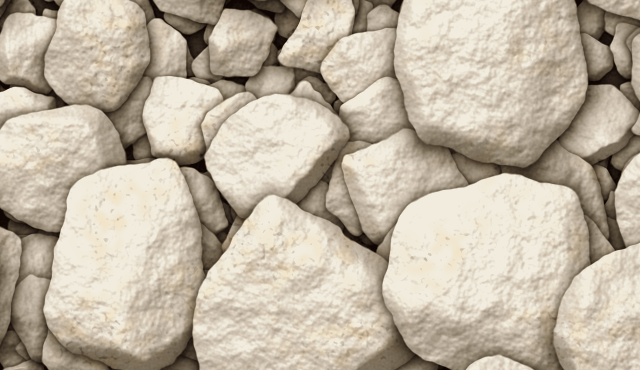
Reproduce this texture procedurally as a Shadertoy shader.

```glsl
const float TAU = 6.2831853;
const vec3 LIGHT = vec3(-0.30, 0.52, 0.80);

struct Rock { float dist; vec2 slope; };

vec2 hash2(vec2 p) {
    vec3 a = fract(p.xyx * vec3(0.1031, 0.1030, 0.0973));
    a += dot(a, a.yzx + 33.33);
    return fract((a.xx + a.yz) * a.zy);
}

float gradientNoise(vec2 p) {
    vec2 i = floor(p), f = fract(p);
    vec2 u = f * f * f * (f * (f * 6.0 - 15.0) + 10.0);
    vec2 e = vec2(0.0, 1.0);
    float a = dot(hash2(i) * 2.0 - 1.0, f);
    float b = dot(hash2(i + e.yx) * 2.0 - 1.0, f - e.yx);
    float c = dot(hash2(i + e.xy) * 2.0 - 1.0, f - e.xy);
    float d = dot(hash2(i + e.yy) * 2.0 - 1.0, f - e.yy);
    return mix(mix(a, b, u.x), mix(c, d, u.x), u.y);
}

float fbm(vec2 p) {
    float sum = 0.0, gain = 1.0;
    for (int i = 0; i < 4; i++) {
        sum += gain * gradientNoise(p);
        p = mat2(1.6, 1.2, -1.2, 1.6) * p + 7.3;
        gain *= 0.52;
    }
    return sum;
}

vec2 reliefSlope(vec2 p, float frequency, float depth) {
    vec2 e = vec2(0.0025, 0.0);
    float h = fbm(p * frequency);
    vec2 ahead = vec2(fbm((p + e.xy) * frequency), fbm((p + e.yx) * frequency));
    return depth * (h - ahead) / e.x;
}

// Rounded polygon outline with bevelled sides and a broken, faceted top
Rock chippedRock(vec2 p, float radius, vec2 seed) {
    vec2 shape = hash2(seed + 3.7);
    float angle = shape.x * TAU, stretch = 1.0 + 0.22 * shape.y;
    mat2 turn = mat2(cos(angle), sin(angle), -sin(angle), cos(angle));
    vec2 q = (p * turn) * vec2(1.0 / stretch, stretch) / radius;
    float outline = 0.0, weight = 0.0;
    vec2 slope = vec2(0.0);
    for (int i = 0; i < 7; i++) {
        float n = float(i);
        vec2 r = hash2(seed + n * 5.31 + 11.0);
        float a = (n + 0.75 * r.x) * TAU / 7.0;
        vec2 dir = vec2(cos(a), sin(a));
        float side = dot(q, dir) - mix(0.72, 1.0, r.y);
        float steep = mix(0.7, 2.8, fract(r.x * 7.0 + r.y * 3.0));
        float w = exp(20.0 * side * steep);
        outline += exp(17.0 * side);
        weight += w;
        slope += w * steep * dir;
    }
    for (int i = 0; i < 3; i++) {
        vec2 tilt = (hash2(seed + float(i) * 8.9 + 71.0) - 0.5) * 0.95;
        float w = exp(20.0 * (dot(q, tilt) - 0.36));
        weight += w;
        slope += w * tilt;
    }
    return Rock(log(outline) / 17.0 * radius, turn * (slope / weight));
}

// Paints one jittered layer of stones, each shading what lies beneath it
float paintLayer(float tone, vec2 p, vec2 relief, float cell, float share, float level, float pixel) {
    vec2 home = floor(p / cell);
    for (int y = 1; y >= -1; y--) {
        for (int x = -1; x <= 1; x++) {
            vec2 id = home + vec2(x, y);
            vec2 seed = id + level * 37.0 + 50.0;
            vec2 pick = hash2(seed + 21.0);
            vec2 local = p - (id + 0.5 + 0.56 * (hash2(seed) - 0.5)) * cell;
            float radius = cell * mix(0.50, 0.72, pick.y);
            if (pick.x > share || length(local) > 1.7 * radius) continue;
            Rock rock = chippedRock(local, radius, seed);
            float below = 0.5 + 0.5 * dot(normalize(local + 1e-5), vec2(0.45, -0.89));
            float reach = (0.007 + 0.045 * radius) * mix(0.6, 1.7, below);
            float shade = mix(0.42, 0.80, below) * exp(-max(rock.dist, 0.0) / reach);
            vec3 normal = normalize(vec3(rock.slope + relief, 1.0));
            float lit = max(dot(normal, normalize(LIGHT)), 0.0);
            float face = 0.49 + 0.50 * lit + 0.05 * (pick.y - 0.5);
            face *= 1.0 - 0.16 * exp(min(rock.dist, 0.0) / 0.007) * below;
            float cover = 1.0 - smoothstep(-pixel, pixel, rock.dist);
            tone = mix(tone * (1.0 - shade), face, cover);
        }
    }
    return tone;
}

vec3 limestone(float tone) {
    vec3 c = mix(vec3(0.16, 0.12, 0.09), vec3(0.36, 0.31, 0.24), clamp((tone - 0.16) / 0.20, -0.5, 1.0));
    c = mix(c, vec3(0.56, 0.51, 0.43), clamp((tone - 0.36) / 0.20, 0.0, 1.0));
    c = mix(c, vec3(0.71, 0.66, 0.59), clamp((tone - 0.56) / 0.15, 0.0, 1.0));
    c = mix(c, vec3(0.84, 0.79, 0.72), clamp((tone - 0.71) / 0.13, 0.0, 1.0));
    return mix(c, vec3(0.91, 0.88, 0.82), clamp((tone - 0.84) / 0.07, 0.0, 1.5));
}

void mainImage(out vec4 fragColor, in vec2 fragCoord) {
    vec2 uv = fragCoord / iResolution.y;
    float pixel = 1.0 / iResolution.y;
    vec2 relief = reliefSlope(uv, 10.0, 0.017);

    // Ragged outlines
    vec2 p = uv + 0.020 * vec2(gradientNoise(uv * 9.0), gradientNoise(uv * 9.0 + 40.0));
    p += 0.006 * vec2(gradientNoise(uv * 38.0), gradientNoise(uv * 38.0 + 90.0));

    // Rubble first, boulders last
    float tone = 0.34;
    tone = paintLayer(tone, p, relief, 0.11, 1.00, 1.0, pixel);
    tone = paintLayer(tone, p, relief, 0.19, 0.80, 2.0, pixel);
    tone = paintLayer(tone, p, relief, 0.34, 0.72, 3.0, pixel);
    tone = paintLayer(tone, p, relief, 0.50, 0.50, 4.0, pixel);

    // Grain, pits and ochre stains
    float patches = smoothstep(-0.15, 0.35, gradientNoise(uv * 5.0 + 13.0));
    float pits = smoothstep(0.12, 0.45, gradientNoise(uv * 75.0));
    tone += 0.05 * gradientNoise(uv * 130.0) - 0.13 * pits * patches;
    float stain = patches * smoothstep(-0.2, 0.4, gradientNoise(uv * 24.0));
    vec3 color = limestone(tone) * mix(vec3(1.0), vec3(1.0, 0.965, 0.90), stain);
    fragColor = vec4(clamp(color, 0.0, 1.0), 1.0);
}
```
